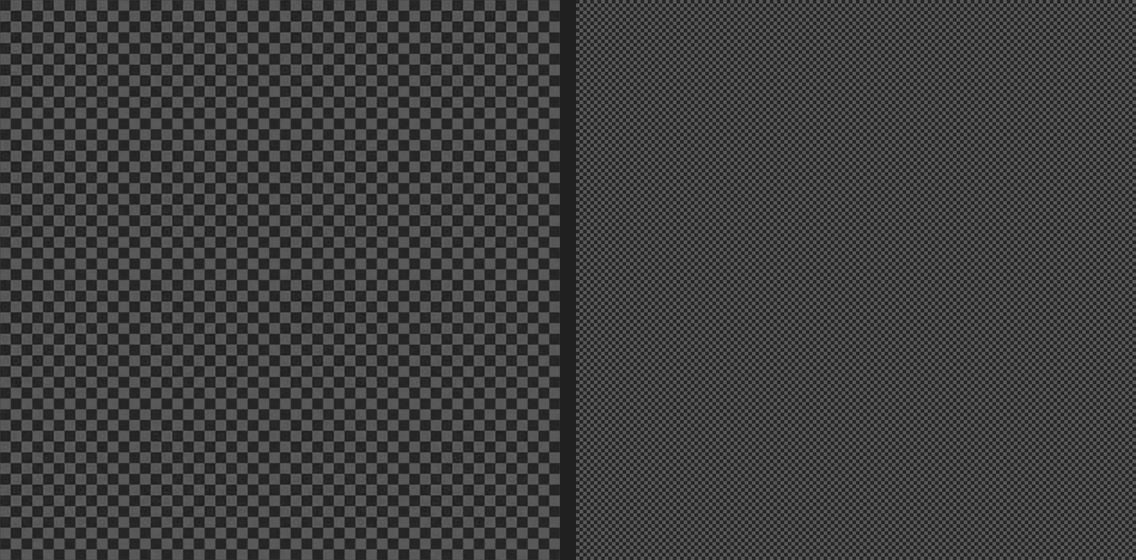
Left, the tile; right, the same tile 3 across and 3 down.
This pattern is drawn by a Shadertoy shader. Its source:

```glsl
// A fine two-tone grey checkerboard with soft edges. Faint square rings
// shade each tile and fade out on regularly spaced rows and columns;
// wrapping value noise adds a light grain, so the canvas tiles.

const float TILES = 52.0;          // squares along each side
const float BEAT = 13.0;           // squares between two calm rows or columns
const float GRAIN_PER_TILE = 4.0;
const float EDGE_SOFTNESS = 0.07;  // half width of an edge, in squares
const float TAU = 6.2831853;
const vec3 LIGHT = vec3(0.348);
const vec3 DARK = vec3(0.145);

float hash(vec2 p) {
    vec3 q = fract(vec3(p.xyx) * 0.1031);
    q += dot(q, q.yzx + 33.33);
    return fract((q.x + q.y) * q.z);
}

// Value noise that repeats after a whole number of lattice cells
float wrapNoise(vec2 p, float period) {
    vec2 i = floor(p);
    vec2 f = fract(p);
    f = f * f * (3.0 - 2.0 * f);
    vec2 a = mod(i, period);
    vec2 b = mod(i + 1.0, period);
    float low = mix(hash(a), hash(vec2(b.x, a.y)), f.x);
    float high = mix(hash(vec2(a.x, b.y)), hash(b), f.x);
    return mix(low, high, f.y);
}

// Soft checker sign: +1 on light squares, -1 on dark ones
float checker(vec2 p, float softness) {
    vec2 s = 0.5 - abs(mod(p + 0.5, 2.0) - 1.0);
    s = clamp(s / softness, -1.0, 1.0);
    return s.x * s.y;
}

// Concentric square ripple, strongest at the rim and the centre
float rings(vec2 p) {
    vec2 d = 0.5 - abs(fract(p) - 0.5);
    return cos(TAU * (min(d.x, d.y) - 0.1) / 0.4);
}

// Ripple strength, lowest on the calm columns and rows
float rippleStrength(vec2 tile, vec2 calmTile) {
    vec2 wave = abs(sin(0.5 * TAU * (tile - calmTile) / BEAT));
    vec2 strength = smoothstep(0.0, 0.6, wave);
    return mix(0.15, 1.0, strength.x * strength.y);
}

void mainImage(out vec4 fragColor, in vec2 fragCoord) {
    vec2 p = fragCoord / iResolution.xy * TILES;
    float pixel = TILES / min(iResolution.x, iResolution.y);
    vec2 tile = mod(floor(p), TILES);

    // Two-tone squares
    float tone = checker(p, max(EDGE_SOFTNESS, 0.5 * pixel));
    vec3 color = mix(DARK, LIGHT, 0.5 + 0.5 * tone);

    // Ripple and grain, varied slightly from tile to tile
    float strength = rippleStrength(tile, vec2(11.0, 1.0));
    float variation = mix(0.7, 1.2, hash(tile + 71.0));
    float grain = wrapNoise(p * GRAIN_PER_TILE, TILES * GRAIN_PER_TILE) - 0.5;
    color += 0.016 * tone * rings(p) * strength * variation;
    color += 0.035 * grain * mix(0.4, 1.0, strength);

    fragColor = vec4(color, 1.0);
}
```
